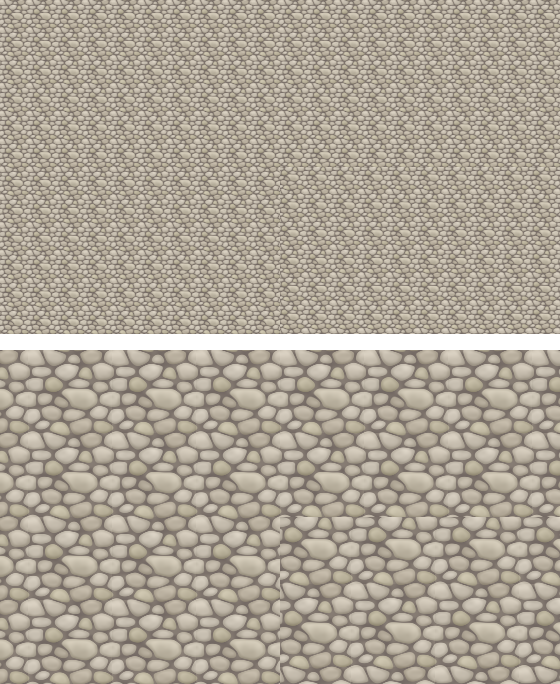
Top: the whole. Bottom: its middle third, enlarged.
Give the GLSL for this texture, as a Shadertoy shader.

```glsl
// Pebble paving: one small square block of rounded stones repeated 20 times
// across and about 12 times down. Stones are weighted, softened Voronoi cells
// on a wrapping grid; the lower right quarter restarts and leaves a faint seam.

const vec2 REPEATS = vec2(20.0, 12.0);     // blocks over the canvas
const vec2 STONES = vec2(4.0, 6.0);        // grid cells in one block
const vec2 SEAM_SHIFT = vec2(0.15, 0.2);   // block offset past the seam
const float ROUNDNESS = 7.0;               // lower is rounder

const vec3 JOINT_DARK = vec3(0.44, 0.40, 0.38);
const vec3 JOINT_LIGHT = vec3(0.55, 0.51, 0.47);
const vec3 STONE_DARK = vec3(0.71, 0.67, 0.60);
const vec3 STONE_LIGHT = vec3(0.83, 0.80, 0.75);
const vec3 STONE_OLIVE = vec3(0.75, 0.72, 0.62);

vec3 hash3(vec2 p) {
    vec3 q = fract(p.xyx * vec3(0.1031, 0.1030, 0.0973));
    q += dot(q, q.yxz + 33.33);
    return fract((q.xxy + q.yzz) * q.zyx);
}

float valueNoise(vec2 p) {
    vec2 i = floor(p), f = fract(p);
    f = f * f * (3.0 - 2.0 * f);
    vec2 e = vec2(0.0, 1.0);
    float a = mix(hash3(i).x, hash3(i + e.yx).x, f.x);
    float b = mix(hash3(i + e.xy).x, hash3(i + e.yy).x, f.x);
    return mix(a, b, f.y);
}

// Finds the stone at p: its wrapped cell id, offset from its centre,
// and depth inside its rim (negative in the joints).
float stoneDepth(vec2 p, vec2 grid, out vec2 id, out vec2 offset) {
    vec2 base = floor(p);
    float nearest = 9.0, others = 0.0;
    id = vec2(0.0);
    offset = vec2(0.0);
    for (int y = -2; y <= 2; y++) {
        for (int x = -2; x <= 2; x++) {
            vec2 cell = base + vec2(x, y);
            vec2 wrapped = mod(cell, grid);
            vec3 rnd = hash3(wrapped + 17.0);
            // Odd rows sit half a cell aside so that the stones interlock
            vec2 centre = cell + 0.25 + vec2(0.5 * mod(cell.y, 2.0), 0.25);
            vec2 d = p - centre - 0.6 * (rnd.xy - 0.5);
            float dist = length(d) - 0.45 * rnd.z * rnd.z;
            others += exp(-ROUNDNESS * max(dist, nearest));
            if (dist < nearest) {
                nearest = dist;
                id = wrapped;
                offset = d;
            }
        }
    }
    float second = -log(max(others, 1e-6)) / ROUNDNESS;
    return min(0.5 * (second - nearest) - 0.04, 0.56 - nearest);
}

// Colour of a stone, lit from above and darkened towards its rim.
vec3 stoneColor(vec2 id, vec2 offset, float depth, float grain) {
    vec3 rnd = hash3(id + 71.0);
    vec3 color = mix(STONE_DARK, STONE_LIGHT, 0.2 + 0.7 * rnd.x);
    color = mix(color, STONE_OLIVE, 0.7 * smoothstep(0.75, 0.9, rnd.y));
    float light = clamp(-offset.y, -0.6, 0.6);
    float rim = 1.0 - smoothstep(0.0, 0.18, depth);
    return color + 0.13 * light - 0.09 * rim + 0.07 * (grain - 0.5);
}

void mainImage(out vec4 fragColor, in vec2 fragCoord) {
    // Canvas position measured from the top left corner
    vec2 uv = fragCoord / iResolution.xy;
    uv.y = 1.0 - uv.y;

    // Block coordinates, restarted in the lower right quarter
    bool restarted = uv.x > 0.5 && uv.y > 0.5;
    vec2 block = restarted ? (uv - 0.5) * REPEATS + SEAM_SHIFT : uv * REPEATS;
    vec2 p = block * STONES;

    // Stones over joints, smoothed by about one pixel
    vec2 pixel = REPEATS * STONES / iResolution.xy;
    float blur = 0.22 * (pixel.x + pixel.y);
    vec2 id, offset;
    float depth = stoneDepth(p, STONES, id, offset);
    float grain = valueNoise(mod(p, STONES) * 3.0);
    vec3 joint = mix(JOINT_DARK, JOINT_LIGHT, grain);
    vec3 stone = stoneColor(id, offset, depth, grain);
    vec3 color = mix(joint, stone, smoothstep(-blur, blur, depth));

    fragColor = vec4(color, 1.0);
}
```
